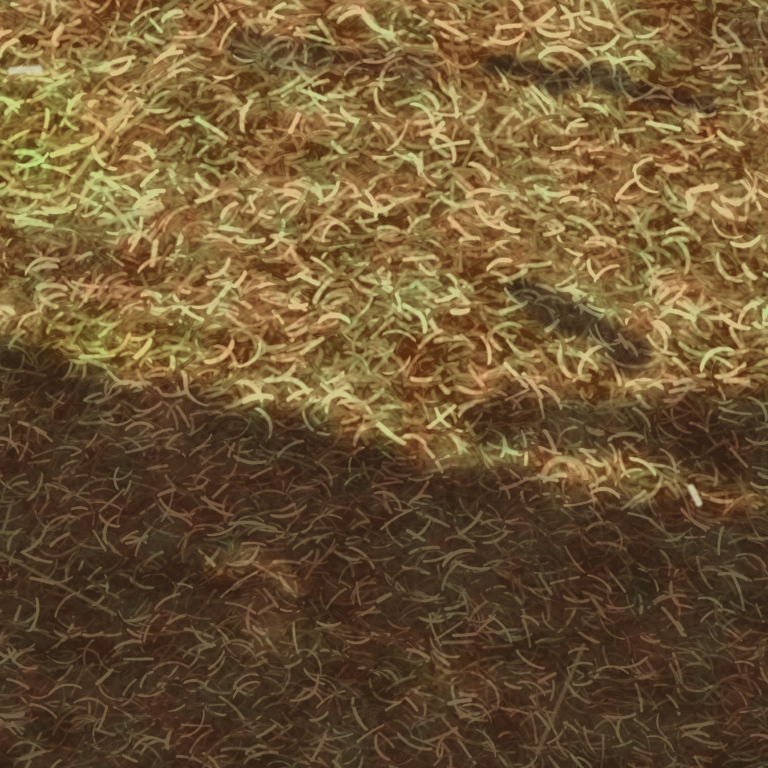
Give the GLSL for this texture, as a Shadertoy shader.

```glsl
// Dry straw on the ground, sunlit above and crossed by a soft slanting shadow.
// Layers of randomly placed bent blades build a tone from gap to straw; sun and
// shade each turn that tone into colour, with noise for clumps and tints.

float hash(vec2 p) {
    vec3 q = fract(vec3(p.xyx) * 0.1031);
    q += dot(q, q.yzx + 33.33);
    return fract((q.x + q.y) * q.z);
}

float noise(vec2 p) {
    vec2 i = floor(p), f = fract(p);
    f = f * f * (3.0 - 2.0 * f);
    return mix(mix(hash(i), hash(i + vec2(1, 0)), f.x),
               mix(hash(i + vec2(0, 1)), hash(i + vec2(1, 1)), f.x), f.y);
}

float fbm(vec2 p) {
    float sum = 0.0, gain = 0.5;
    for (int i = 0; i < 4; i++) {
        sum += gain * noise(p);
        p = mat2(1.6, 1.2, -1.2, 1.6) * p + 7.3;
        gain *= 0.5;
    }
    return sum;
}

float segmentDist(vec2 p, vec2 a, vec2 b) {
    vec2 ab = b - a;
    return length(p - a - ab * clamp(dot(p - a, ab) / dot(ab, ab), 0.0, 1.0));
}

// Soft stroke: 1 on the line, 0 beyond the radius.
float stroke(vec2 p, vec2 a, vec2 b, float radius) {
    return 1.0 - smoothstep(radius * 0.25, radius, segmentDist(p, a, b));
}

float blob(vec2 p, vec2 centre, vec2 size) {
    vec2 q = (p - centre) / size;
    return exp(-dot(q, q));
}

// Amount of sunlight: main slanted edge, side shadow and small dark hollows.
float sunlight(vec2 p) {
    vec2 q = p + 0.05 * (vec2(fbm(p * 18.0), fbm(p * 18.0 + 40.0)) - 0.47);
    float edge = 0.565 - 0.36 * q.x + 0.12 * q.x * q.x;
    float sun = smoothstep(-0.025, 0.03, q.y - edge);
    sun *= 1.0 - 0.75 * stroke(q, vec2(0.64, 0.45), vec2(0.84, 0.45), 0.055);
    sun *= 1.0 - stroke(q, vec2(0.9, 0.43), vec2(1.1, 0.41), 0.10);
    sun *= 1.0 - 0.85 * stroke(q, vec2(0.69, 0.61), vec2(0.82, 0.54), 0.033);
    sun *= 1.0 - 0.8 * stroke(q, vec2(0.64, 0.91), vec2(0.93, 0.87), 0.026);
    sun *= 1.0 - 0.5 * stroke(q, vec2(0.32, 0.935), vec2(0.55, 0.905), 0.035);
    sun *= 1.0 - 0.6 * blob(q, vec2(1.0, 0.95), vec2(0.09, 0.05));
    sun *= 1.0 - 0.4 * blob(q, vec2(0.09, 0.66), vec2(0.08, 0.04));
    float leak = 0.35 * stroke(q, vec2(0.29, 0.27), vec2(0.38, 0.24), 0.03)
               + 0.3 * blob(q, vec2(0.37, 0.17), vec2(0.07, 0.025))
               + 0.3 * blob(q, vec2(0.58, 0.12), vec2(0.06, 0.04))
               + 0.25 * blob(q, vec2(0.01, 0.46), vec2(0.05, 0.03))
               + 0.18 * blob(q, vec2(0.18, 0.46), vec2(0.08, 0.03));
    return clamp(sun + leak, 0.0, 1.0);
}

// Paints one layer of bent blades over the tone.
float bladeLayer(float tone, vec2 p, float layer, float depth, float width, float px) {
    const float cell = 0.032;
    vec2 shifted = p + layer * vec2(0.137, 0.071);
    vec2 home = floor(shifted / cell);
    float lean = mix(0.3, -0.35, smoothstep(0.1, 0.75, p.x));
    for (int j = -1; j <= 1; j++)
    for (int i = -1; i <= 1; i++) {
        vec2 id = home + vec2(i, j);
        vec2 seed = id + layer * 57.0 + 200.0;
        float r = hash(seed), s = hash(seed + 19.7), t = hash(seed + 41.3);
        vec2 q = shifted - (id + vec2(r, s)) * cell;
        float angle = lean + (t - 0.5) * 3.0 * (0.35 + 0.65 * hash(seed + 73.1));
        float c = cos(angle), n = sin(angle);
        q = vec2(c * q.x + n * q.y, c * q.y - n * q.x);
        q.y += (fract(r * 17.0) - 0.5) * 45.0 * q.x * q.x;
        float halfLength = 0.009 + 0.014 * fract(s * 13.0);
        float d = length(vec2(max(abs(q.x) - halfLength, 0.0), q.y));
        float w = width * (0.65 + 0.6 * fract(t * 23.0));
        float cover = 1.0 - smoothstep(w * 0.4, w + px, d);
        float bladeTone = depth * (0.25 + 0.85 * fract(r * 31.0)) - 0.15 * min(d / w, 1.5);
        tone = mix(tone, bladeTone, cover * 0.85);
    }
    return tone;
}

vec3 ramp(float t, vec3 gap, vec3 middle, vec3 straw) {
    return mix(mix(gap, middle, smoothstep(0.0, 0.5, t)), straw, smoothstep(0.4, 1.0, t));
}

void mainImage(out vec4 fragColor, in vec2 fragCoord) {
    vec2 p = fragCoord / iResolution.xy;
    float px = 1.0 / iResolution.y;
    float sun = sunlight(p);

    // Blades, darker in the lower layers
    float tone = 0.1 + 0.3 * fbm(p * 70.0);
    float width = mix(0.0022, 0.0037, sun);
    for (int k = 0; k < 7; k++)
        tone = bladeLayer(tone, p, float(k), 0.6 + 0.08 * float(k), width, px);
    tone += 0.55 * (fbm(p * vec2(14.0, 20.0)) - 0.47) + 0.25 * (noise(p * 190.0) - 0.5);

    // Long stalks and a curled stem
    float stalks = stroke(p, vec2(0.76, 0.16), vec2(0.70, 0.02), 0.005)
                 + stroke(p, vec2(0.17, 0.865), vec2(0.095, 0.765), 0.006)
                 + stroke(p, vec2(0.13, 0.71), vec2(0.21, 0.73), 0.007)
                 + stroke(p, vec2(0.0, 0.28), vec2(0.15, 0.2), 0.004);
    vec2 curl = p - vec2(0.735, 0.375);
    stalks += (1.0 - smoothstep(0.002, 0.006, abs(length(curl) - 0.028))) * step(0.0, curl.y);
    tone = mix(tone, 0.85, 0.75 * min(stalks, 1.0));

    // Sun and shade colours
    vec3 lit = ramp(tone, vec3(0.34, 0.19, 0.07), vec3(0.57, 0.45, 0.25), vec3(0.84, 0.77, 0.54));
    vec3 shade = ramp(tone, vec3(0.20, 0.13, 0.08), vec3(0.28, 0.20, 0.13), vec3(0.45, 0.37, 0.26));
    vec3 colour = mix(shade, lit, sun);

    // Rust and yellow-green patches, then pale flecks
    float rust = fbm(p * 24.0 + 90.0) - 0.47;
    colour *= 1.0 + rust * vec3(0.2, -0.25, -0.2);
    float green = blob(p, vec2(0.04, 0.82), vec2(0.12, 0.1)) + blob(p, vec2(0.13, 0.55), vec2(0.12, 0.04));
    colour *= 1.0 + green * vec3(-0.03, 0.06, -0.12);
    float fleck = stroke(p, vec2(0.015, 0.908), vec2(0.05, 0.91), 0.008)
                + stroke(p, vec2(0.90, 0.365), vec2(0.91, 0.345), 0.007);
    colour = mix(colour, vec3(0.85, 0.84, 0.70), 0.85 * min(fleck, 1.0));
    fragColor = vec4(clamp(colour, 0.0, 1.0), 1.0);
}
```
